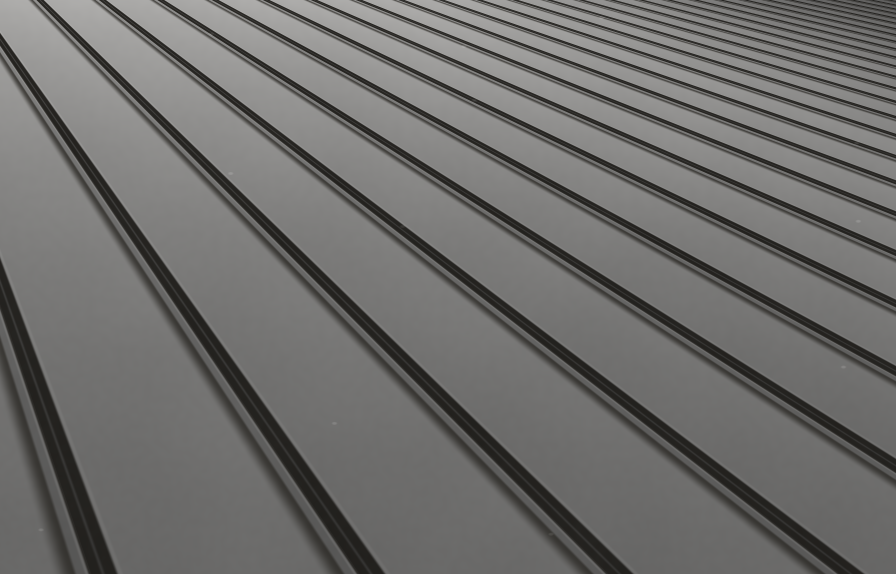
Write a Shadertoy shader that draws this texture.

```glsl
#define VANISH vec2(-0.304, -0.370)   // where the seams meet, y downward
#define FIRST_SEAM 0.337              // ray slope of the nearest seam
#define SEAM_STEP 0.3545              // slope between the nearest seams
#define FORESHORTEN 0.039             // crowding of the far seams
#define SEAM_HALF 0.112               // half width, in panel pitches
#define SEAM_GROWTH 0.006             // widening per panel of distance
#define PANEL_TINT vec3(1.0, 0.995, 0.985)
#define SEAM_DARK vec3(0.140, 0.134, 0.122)
#define GLOW 0.30
#define GRAIN 0.012
#define SAMPLES 4

float hash(vec2 p) {
    p = fract(p * vec2(0.1031, 0.1137));
    p += dot(p, p.yx + 33.33);
    return fract((p.x + p.y) * p.x * 17.3);
}

vec2 gradient(vec2 cell) {
    float angle = 6.2832 * hash(cell + 40.0);
    return vec2(cos(angle), sin(angle));
}

float gradientNoise(vec2 p) {
    vec2 i = floor(p), f = p - i, e = vec2(0.0, 1.0);
    vec2 s = f * f * f * (f * (f * 6.0 - 15.0) + 10.0);
    float low = mix(dot(gradient(i), f),
                    dot(gradient(i + e.yx), f - e.yx), s.x);
    float high = mix(dot(gradient(i + e.xy), f - e.xy),
                     dot(gradient(i + e.yy), f - e.yy), s.x);
    return mix(low, high, s.y);
}

// Soft-edged stripe from a to b
float band(float x, float a, float b, float soft) {
    return smoothstep(a - soft, a + soft, x) * (1.0 - smoothstep(b - soft, b + soft, x));
}

// Seam number on the receding plane; whole numbers lie on seams
float seamCoord(vec2 p) {
    vec2 ray = p - VANISH;
    float slope = ray.x / ray.y - FIRST_SEAM;
    return slope / (SEAM_STEP - FORESHORTEN * slope);
}

vec3 roof(vec2 p) {
    float n = seamCoord(p);
    float across = fract(n + 0.5) - 0.5;
    float t = across / (SEAM_HALF + SEAM_GROWTH * max(n, 0.0));

    // Flat panel: sky glow at the top, dim far corner, slight panel variation
    float tone = 0.37 + GLOW * exp(-2.1 * p.y);
    tone *= mix(1.0, 0.58, smoothstep(8.0, 26.0, n));
    tone += 0.02 * (hash(vec2(floor(n) + 7.0, 3.0)) - 0.5);
    tone += 0.025 * (fract(n) - 0.5);
    vec3 panel = tone * PANEL_TINT;
    vec3 dark = SEAM_DARK * (0.75 + 0.55 * tone);

    // Contact shadow, near face, folded top and its bright edges
    vec3 col = mix(panel, dark * 1.3, 0.85 * smoothstep(-1.25, -0.55, t) * step(t, 0.0));
    col = mix(col, panel * 0.82, band(t, -0.48, -0.08, 0.07));
    col = mix(col, panel * 1.08, 0.6 * band(t, -0.16, -0.06, 0.05));
    col = mix(col, dark, band(t, -0.03, 0.86, 0.07));
    col = mix(col, panel * 0.62, 0.7 * band(t, 0.36, 0.45, 0.06));
    col = mix(col, panel * 1.12, 0.65 * band(t, 0.91, 1.03, 0.06));
    return col;
}

// Sparse pale flecks of dust
float flecks(vec2 p) {
    vec2 grid = p * 9.0, cell = floor(grid);
    vec2 centre = 0.2 + 0.6 * vec2(hash(cell + 11.0), hash(cell + 29.0));
    float present = step(0.9, hash(cell + 53.0));
    vec2 d = (grid - cell - centre) * vec2(0.7, 1.2);
    return present * (1.0 - smoothstep(0.01, 0.04, length(d)));
}

void mainImage(out vec4 fragColor, in vec2 fragCoord) {
    vec3 col = vec3(0.0);
    vec2 p;

    // Supersampling keeps the crowded far seams smooth
    for (int j = 0; j < SAMPLES; j++)
    for (int i = 0; i < SAMPLES; i++) {
        vec2 offset = (vec2(i, j) + 0.5) / float(SAMPLES) - 0.5;
        p = (fragCoord + offset) / iResolution.y;
        col += roof(vec2(p.x, 1.0 - p.y));
    }
    col /= float(SAMPLES * SAMPLES);

    // Mottled sheet metal and dust
    p = fragCoord / iResolution.y;
    col += GRAIN * (gradientNoise(p * 6.0) + 0.6 * gradientNoise(p * 60.0));
    col += 0.07 * flecks(p);
    fragColor = vec4(clamp(col, 0.0, 1.0), 1.0);
}
```
